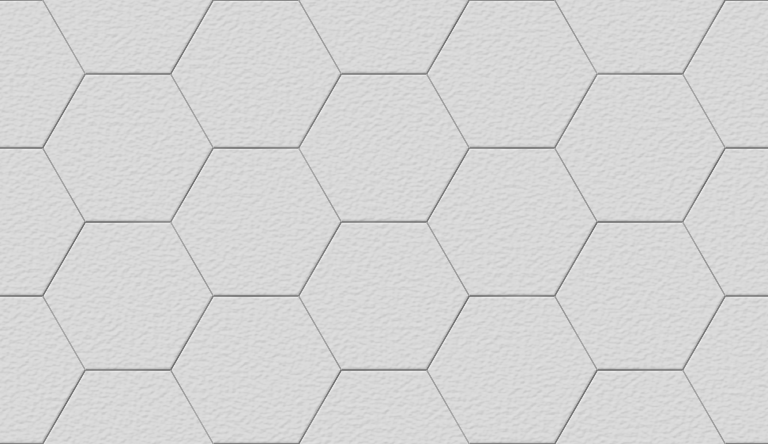
This pattern is drawn by a Shadertoy shader. Its source:

```glsl
// Seamless pale stucco hexagon tiles with embossed grain and thin bevelled joints.

const float ROWS = 3.0;                        // tiles down the canvas
const float COLUMN_PAIRS = 3.0;                // pairs of staggered columns across
const float ROOT3 = 1.7320508;
const vec2  LIGHT_DIR = vec2(-0.5, 0.866);     // light from the upper left
const float JOINT_HALF_WIDTH = 0.005;          // widths are in tile heights
const float BEVEL_WIDTH = 0.015;
const float JOINT_LIT = 0.42;                  // joint tone across the light
const float JOINT_FLAT = 0.60;                 // joint tone along the light
const float BEVEL_SHADOW = 0.14;
const float BEVEL_GLOW = 0.07;
const float JOINT_WEAR = 0.35;
const float BASE_TONE = 0.848;
const float GRAIN_SHADOW = 0.11;
const float GRAIN_GLOW = 0.05;
const float EMBOSS_STEP = 0.0045;
const vec2  GRAIN_COARSE = vec2(128.0, 100.0); // whole lattice cells per canvas
const vec2  GRAIN_FINE = vec2(200.0, 160.0);
const vec2  WEAR_CELLS = vec2(14.0, 9.0);

// Integer hash giving a unit gradient at a lattice point
vec2 latticeGradient(vec2 cell, vec2 period) {
    uvec2 c = uvec2(mod(cell, period));
    uint h = c.x * 1597u + c.y * 51749u + 977u;
    h = (h ^ (h >> 15)) * 73244475u;
    h = (h ^ (h >> 13)) * 73244475u;
    h ^= h >> 16;
    float angle = float(h & 65535u) / 65536.0 * 6.28318;
    return vec2(cos(angle), sin(angle));
}

// Gradient noise that wraps over the canvas
float wrappedNoise(vec2 uv, vec2 period) {
    vec2 p = uv * period;
    vec2 i = floor(p), f = p - i;
    vec2 w = f * f * f * (f * (f * 6.0 - 15.0) + 10.0);
    vec2 e = vec2(1.0, 0.0);
    float a = dot(latticeGradient(i, period), f);
    float b = dot(latticeGradient(i + e.xy, period), f - e.xy);
    float c = dot(latticeGradient(i + e.yx, period), f - e.yx);
    float d = dot(latticeGradient(i + e.xx, period), f - e.xx);
    return mix(mix(a, b, w.x), mix(c, d, w.x), w.y);
}

float stuccoHeight(vec2 uv) {
    return wrappedNoise(uv, GRAIN_COARSE) + 0.45 * wrappedNoise(uv, GRAIN_FINE);
}

// Slope of the stucco toward the light
float stuccoRelief(vec2 uv) {
    vec2 offset = LIGHT_DIR * EMBOSS_STEP / vec2(COLUMN_PAIRS * ROOT3, ROWS);
    return stuccoHeight(uv - offset) - stuccoHeight(uv + offset);
}

// Offset from the centre of the nearest tile of two interleaved grids
vec2 tileOffset(vec2 p) {
    vec2 period = vec2(ROOT3, 1.0);
    vec2 a = mod(p + vec2(0.5 * ROOT3, 0.0), period) - 0.5 * period;
    vec2 b = mod(p + vec2(0.0, 0.5), period) - 0.5 * period;
    return dot(a, a) < dot(b, b) ? a : b;
}

// xy: outward normal of the nearest edge, z: distance to that edge
vec3 hexEdge(vec2 q) {
    vec2 side = vec2(q.x < 0.0 ? -1.0 : 1.0, q.y < 0.0 ? -1.0 : 1.0);
    vec2 slanted = vec2(0.5 * ROOT3, 0.5) * side;
    vec2 level = vec2(0.0, side.y);
    vec2 normal = dot(q, slanted) > dot(q, level) ? slanted : level;
    return vec3(normal, 0.5 - dot(q, normal));
}

void mainImage(out vec4 fragColor, in vec2 fragCoord) {
    vec2 uv = fragCoord / iResolution.xy;
    vec2 p = uv * vec2(COLUMN_PAIRS * ROOT3, ROWS);
    float pixel = ROWS / iResolution.y;

    // Embossed grain, with deeper shadows than highlights
    float relief = stuccoRelief(uv);
    float tone = BASE_TONE + GRAIN_SHADOW * min(relief, 0.0)
                           + GRAIN_GLOW * max(relief, 0.0);

    // Bevel lit on one side of each joint and shaded on the other
    vec3 edge = hexEdge(tileOffset(p));
    float facing = dot(edge.xy, LIGHT_DIR);
    float bevel = 1.0 - smoothstep(JOINT_HALF_WIDTH, BEVEL_WIDTH + pixel, edge.z);
    tone += bevel * (facing > 0.0 ? BEVEL_GLOW : BEVEL_SHADOW) * facing;

    // Thin joint, unevenly worn along its length
    float joint = 1.0 - smoothstep(JOINT_HALF_WIDTH - 0.5 * pixel,
                                   JOINT_HALF_WIDTH + 0.5 * pixel, edge.z);
    float wear = clamp(0.9 + JOINT_WEAR * wrappedNoise(uv, WEAR_CELLS), 0.0, 1.0);
    tone = mix(tone, mix(JOINT_FLAT, JOINT_LIT, abs(facing)), joint * wear);

    fragColor = vec4(vec3(clamp(tone, 0.0, 1.0)), 1.0);
}
```
